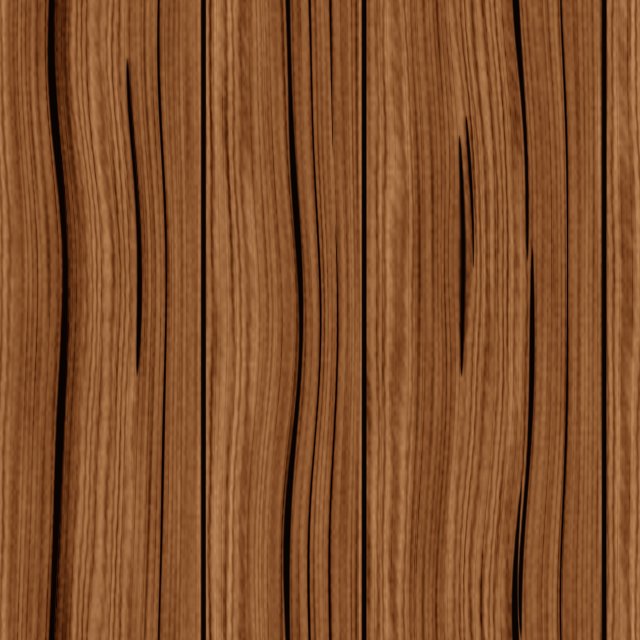
Give the GLSL for this texture, as a Shadertoy shader.

```glsl
// Weathered timber: three vertical planks (one wraps round the edge) with straight seams,
// wavy cracks and grain. Bands of ribbed or plain wood follow a swaying grain coordinate;
// stretched cellular pores and fibre noise add wear, and a tone ramp gives the colour.

const float TAU = 6.2831853;
const float SWAY = 0.011;           // sideways bend of the grain in mid plank
const float SEAM_HALF = 0.0036;     // half width of the straight gaps
const float RIPPLE = 0.0009;        // wobble of the ribs
const float FIBRE = 0.22;           // strength of long streaks
const float SPECKLE = 0.13;         // strength of fine texture
const float PORES = 0.30;           // strength of thin dark lines
const vec2 KNOT = vec2(0.720, 0.60);
const vec3 GAP_COLOR = vec3(0.035, 0.012, 0.008);
const float SEAMS[4] = float[4](-0.056, 0.318, 0.569, 0.944);

// Tones from deep groove to pale rib
const vec3 TONES[6] = vec3[6](
    vec3(0.11, 0.02, 0.01), vec3(0.31, 0.14, 0.04), vec3(0.47, 0.26, 0.12),
    vec3(0.57, 0.36, 0.20), vec3(0.66, 0.45, 0.28), vec3(0.76, 0.57, 0.39));

// Grain bands: left edge, rib pitch, paleness
const vec3 BANDS[12] = vec3[12](
    vec3(-0.056, 0.0170, 1.0), vec3(0.014, 0.0090, 0.1), vec3(0.091, 0.0110, -0.8),
    vec3(0.118, 0.0115, 0.8), vec3(0.209, 0.0095, 0.1), vec3(0.318, 0.0170, 1.0),
    vec3(0.392, 0.0110, 0.3), vec3(0.458, 0.0095, 0.1), vec3(0.569, 0.0170, 1.0),
    vec3(0.643, 0.0085, -0.3), vec3(0.705, 0.0120, 0.75), vec3(0.825, 0.0095, 0.1));

// Cracks: x, centre y, half length (large = endless), half width
const vec4 CRACKS[11] = vec4[11](
    vec4(0.091, 0.50, 9.0, 0.0055), vec4(0.209, 0.66, 0.25, 0.0045),
    vec4(0.458, 0.50, 9.0, 0.0048), vec4(0.714, 0.60, 0.19, 0.0035),
    vec4(0.726, 0.70, 0.12, 0.0024), vec4(0.817, 0.92, 0.33, 0.0046),
    vec4(0.825, 0.31, 0.31, 0.0044), vec4(0.254, 0.50, 9.0, 0.0016),
    vec4(0.491, 0.50, 9.0, 0.0013), vec4(0.521, 0.20, 0.45, 0.0011),
    vec4(0.883, 0.50, 9.0, 0.0015));

float hash(vec2 p) {
    vec3 q = fract(vec3(p.xyx) * 0.1031);
    q += dot(q, q.yzx + 33.33);
    return fract((q.x + q.y) * q.z);
}

// Smooth noise that repeats every "period" cells in y
float noise(vec2 p, float period) {
    vec2 i = floor(p), f = fract(p);
    f = f * f * (3.0 - 2.0 * f);
    float y0 = mod(i.y, period), y1 = mod(i.y + 1.0, period);
    return mix(mix(hash(vec2(i.x, y0)), hash(vec2(i.x + 1.0, y0)), f.x),
               mix(hash(vec2(i.x, y1)), hash(vec2(i.x + 1.0, y1)), f.x), f.y);
}

// Stretched cellular noise: one fading line per column
float poreLines(float g, float y, float pitch) {
    float cell = floor(g / pitch), lines = 0.0;
    for (int k = -1; k <= 1; k++) {
        float id = cell + float(k);
        float h = hash(vec2(id + 70.0, 100.0 * pitch + 5.0));
        float offset = g / pitch - id - 0.2 - 0.6 * h;
        float fade = 0.5 + 0.5 * sin(TAU * (y * floor(1.0 + 3.0 * fract(h * 7.0)) + h));
        lines = max(lines, exp(-offset * offset * 45.0) * fract(h * 13.0) * (0.35 + 0.65 * fade));
    }
    return lines;
}

// Tone of one band, with uneven ribs and sharp grooves between them
float bandTone(vec3 band, float g, float y) {
    float wobble = RIPPLE * (sin(TAU * 21.0 * y + g * 300.0) + 1.5 * sin(TAU * 4.0 * y + g * 90.0));
    float phase = (g - band.x + wobble * max(band.z, 0.0)) / band.y;
    phase += 0.35 * sin(g * 137.0) + 0.15 * sin(TAU * y + g * 60.0);
    float groove = pow(0.5 + 0.5 * cos(TAU * phase), 1.7);
    return 0.61 + 0.20 * band.z - groove * mix(0.12, 0.34, clamp(band.z, 0.0, 1.0));
}

vec3 toneColor(float tone) {
    float t = clamp(tone, 0.0, 1.0) * 5.0;
    int i = min(int(t), 4);
    return mix(TONES[i], TONES[i + 1], t - float(i));
}

void mainImage(out vec4 fragColor, in vec2 fragCoord) {
    vec2 uv = fragCoord / iResolution.xy;
    float px = 1.0 / iResolution.x, y = uv.y;
    float x = fract(uv.x - SEAMS[0]) + SEAMS[0];

    // Plank bounds and the grain coordinate bent within them
    float left = SEAMS[0], right = SEAMS[1], plank = 0.0;
    for (int i = 1; i < 3; i++)
        if (x >= SEAMS[i]) { left = SEAMS[i]; right = SEAMS[i + 1]; plank = float(i); }
    float bend = -cos(TAU * (y - 0.03 * plank)) + 0.25 * sin(2.0 * TAU * y + 2.0 * plank);
    float g = x - SWAY * bend * sin(0.5 * TAU * (x - left) / (right - left));
    vec2 toKnot = (vec2(x, y) - KNOT) / vec2(0.025, 0.13);
    g -= 0.5 * (x - KNOT.x) * exp(-dot(toKnot, toKnot));

    // Bands, pores and fibres
    float tone = 0.6;
    for (int i = 0; i < 12; i++)
        tone = mix(tone, bandTone(BANDS[i], g, y), smoothstep(-0.003, 0.003, g - BANDS[i].x));
    tone -= PORES * (poreLines(g, y, 0.0065) * 0.6 + poreLines(g, y, 0.019));
    tone += FIBRE * (noise(vec2(g * 150.0 + 40.0, y * 5.0), 5.0) - 0.5);
    tone += SPECKLE * (noise(vec2(g * 260.0 + 90.0, y * 130.0), 130.0) - 0.5);

    // Cracks with tapered ends and soft shade
    float gap = 0.0, shade = 0.0;
    for (int i = 0; i < 11; i++) {
        vec4 c = CRACKS[i];
        float along = abs(fract(y - c.y + 0.5) - 0.5) / c.z;
        float taper = sqrt(max(0.0, 1.0 - along * along));
        float halfWidth = c.w * taper * (0.85 + 0.25 * sin(2.0 * TAU * y + c.x * 40.0));
        float d = abs(g - c.x), soft = max(px, 0.4 * c.w);
        gap = max(gap, (1.0 - smoothstep(-soft, soft, d - halfWidth)) * smoothstep(0.0, 0.4, taper));
        shade = max(shade, taper * exp(-d / (1.6 * c.w)));
    }

    // Straight seams with a lit right edge on each plank
    float edge = min(x - left, right - x);
    gap = max(gap, 1.0 - smoothstep(-px, px, edge - SEAM_HALF));
    tone += 0.22 * exp(-pow((right - x - 0.007) / 0.0025, 2.0));
    tone -= 0.45 * shade + 0.15 * exp(-(x - left) / 0.006);

    fragColor = vec4(mix(toneColor(tone), GAP_COLOR, gap), 1.0);
}
```
